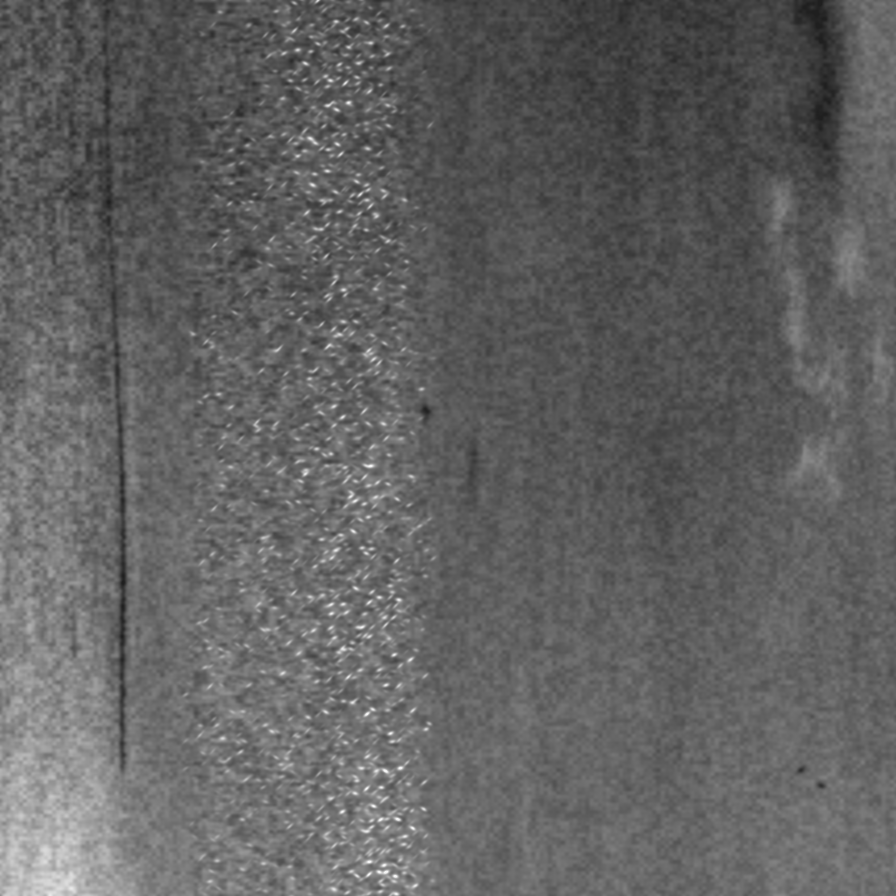
Reproduce this texture procedurally as a WebGL 1 fragment shader.

```glsl
precision highp float;
// A worn grey metal-like sheet: a slow tonal gradient with vertical streaks and
// fine grain, a wide band of scattered bright glints, thin dark scratches, pale
// stains and small pits, all summed from value noise and soft gaussian shapes.

uniform vec2 u_resolution;

#define TOP_TONE 0.268
#define BOTTOM_TONE 0.432
#define GRAIN_SCALE vec2(215.0, 235.0)
#define GRAIN_AMOUNT 0.15
#define STREAK_AMOUNT 0.13
#define GLINT_CELLS vec2(112.0, 138.0)
#define GLINT_AMOUNT 0.62
#define PIT_CELLS vec2(46.0, 52.0)
#define STAIN_AMOUNT 0.15
#define SCRATCH_DEPTH 0.22

float hash(vec2 p) {
  vec3 q = fract(p.xyx * 0.1031);
  q += dot(q, q.yzx + 33.33);
  return fract((q.x + q.y) * q.z);
}

vec2 hash2(vec2 p) {
  return vec2(hash(p + 17.3), hash(p + 91.7));
}

float noise(vec2 p) {
  vec2 cell = floor(p), f = fract(p);
  f = f * f * (3.0 - 2.0 * f);
  float low = mix(hash(cell), hash(cell + vec2(1.0, 0.0)), f.x);
  float high = mix(hash(cell + vec2(0.0, 1.0)), hash(cell + 1.0), f.x);
  return mix(low, high, f.y);
}

float fbm(vec2 p) {
  float sum = 0.0, weight = 0.5;
  for (int i = 0; i < 4; i++) {
    sum += weight * noise(p);
    p = p * 2.03 + 19.1;
    weight *= 0.5;
  }
  return sum / 0.9375;
}

// Soft bump of the given half width around zero.
float bump(float d, float width) {
  return exp(-d * d / (width * width));
}

// Smooth window that is one between start and end.
float window(float v, float start, float end, float soft) {
  return smoothstep(start - soft, start + soft, v)
       * (1.0 - smoothstep(end - soft, end + soft, v));
}

// Scattered soft ellipses; density is the chance that a cell holds one.
float scatter(vec2 p, vec2 cells, float density, vec2 radius, float seed) {
  vec2 g = p * cells, home = floor(g);
  float sum = 0.0;
  for (int j = -1; j <= 1; j++) {
    for (int i = -1; i <= 1; i++) {
      vec2 cell = home + vec2(float(i), float(j));
      vec2 d = (g - cell - hash2(cell + seed)) / cells;
      float pick = hash(cell + seed + 5.1);
      float tilt = (hash(cell + seed + 43.9) - 0.65) * 1.3;
      d.y += d.x * tilt;
      float level = hash(cell + seed + 71.3);
      float present = smoothstep(0.0, 0.12, density - pick);
      sum += present * (0.15 + 0.85 * level * level) * exp(-dot(d / radius, d / radius));
    }
  }
  return sum;
}

void main() {
  vec2 p = gl_FragCoord.xy / u_resolution;
  float x = p.x, t = 1.0 - p.y;
  float leftSide = 1.0 - smoothstep(0.04, 0.24, x);
  float drift = 0.03 * (noise(vec2(t * 5.0, 2.0)) - 0.5);
  float band = window(x + drift, 0.225, 0.48, 0.035);

  // Slow tone: dark above, pale lower left, pale upper right corner.
  float tone = mix(TOP_TONE, BOTTOM_TONE, t);
  tone += leftSide * (0.06 + 0.17 * t * t * t);
  tone += 0.10 * leftSide * smoothstep(0.82, 1.0, t) * bump(x - 0.07, 0.08);
  tone += 0.14 * smoothstep(0.91, 0.97, x) * (1.0 - smoothstep(0.1, 0.55, t));
  tone += 0.035 * band - 0.025 * bump(x - 0.74, 0.12);
  tone += 0.10 * (fbm(p * vec2(9.0, 4.0)) - 0.5);

  // Vertical streaks, strongest on the left.
  float streak = noise(p * vec2(150.0, 17.0)) + noise(p * vec2(60.0, 5.0) + 31.0) - 1.0;
  tone += STREAK_AMOUNT * streak * (0.2 + 0.5 * leftSide);
  tone += 0.07 * bump(x - 0.585, 0.012) * smoothstep(0.65, 0.9, t) * noise(p * vec2(70.0, 25.0));

  // Fine grain, lying flat inside the glint band.
  float grain = noise(p * GRAIN_SCALE) + noise(p * GRAIN_SCALE * 0.57 + 53.0) - 1.0;
  float flatGrain = noise(p * vec2(105.0, 225.0) + 7.0) - 0.5;
  tone += GRAIN_AMOUNT * (grain * (0.5 + 0.45 * leftSide + 0.2 * band) + flatGrain * band);

  // Bright glints, densest along a core that leans right as it descends.
  float core = bump(x - mix(0.37, 0.435, t), 0.065) * (0.55 + 0.45 * abs(2.0 * t - 0.8));
  float clumps = fbm(p * vec2(22.0, 9.0) + 3.0);
  float density = band * (0.05 + 0.5 * clumps + 0.42 * core) + 0.012;
  tone += GLINT_AMOUNT * scatter(p, GLINT_CELLS, density, vec2(0.0034, 0.0021), 0.0)
        * (0.5 + 0.5 * core);

  // Pale mottled stains and one dark smear on the right.
  float mottle = smoothstep(0.35, 0.7, fbm(p * vec2(38.0, 17.0) + 11.0));
  float wander = 0.025 * (noise(vec2(t * 14.0, 8.0)) - 0.5);
  float stain = bump(x - 0.885 + wander, 0.016) * window(t, 0.12, 0.55, 0.06);
  stain += bump(x - 0.935 - wander, 0.019) * window(t, 0.25, 0.58, 0.05);
  stain += bump(x - 0.99, 0.018) * window(t, 0.38, 0.46, 0.04);
  tone += STAIN_AMOUNT * stain * mottle;
  tone -= 0.13 * bump(x - 0.918 - wander, 0.022) * (1.0 - smoothstep(0.12, 0.25, t));

  // Long bent scratch with a pale lip, and two short ones.
  float bend = x - 0.118 - 0.018 * smoothstep(0.1, 0.62, t) - 0.002 * noise(vec2(t * 20.0, 1.0));
  float depth = mix(0.3, 1.0, smoothstep(0.2, 0.62, t)) * (1.0 - smoothstep(0.84, 0.89, t));
  tone -= SCRATCH_DEPTH * depth * bump(bend, 0.0036);
  tone += 0.05 * depth * bump(bend - 0.011, 0.006);
  tone -= 0.11 * bump(x - 0.083, 0.004) * window(t, 0.66, 0.74, 0.02);
  tone -= 0.09 * bump(x - 0.528, 0.007) * window(t, 0.49, 0.56, 0.025);

  // Dark pits: one near the middle, others gathered at lower right.
  float pitDensity = 0.006 + 0.25 * bump(x - 0.9, 0.055) * bump(t - 0.83, 0.07);
  tone -= 0.3 * scatter(p, PIT_CELLS, pitDensity, vec2(0.005, 0.0038), 200.0);
  tone -= 0.25 * bump(x - 0.475, 0.005) * bump(t - 0.461, 0.008);

  gl_FragColor = vec4(vec3(clamp(tone, 0.12, 0.96)), 1.0);
}
```
